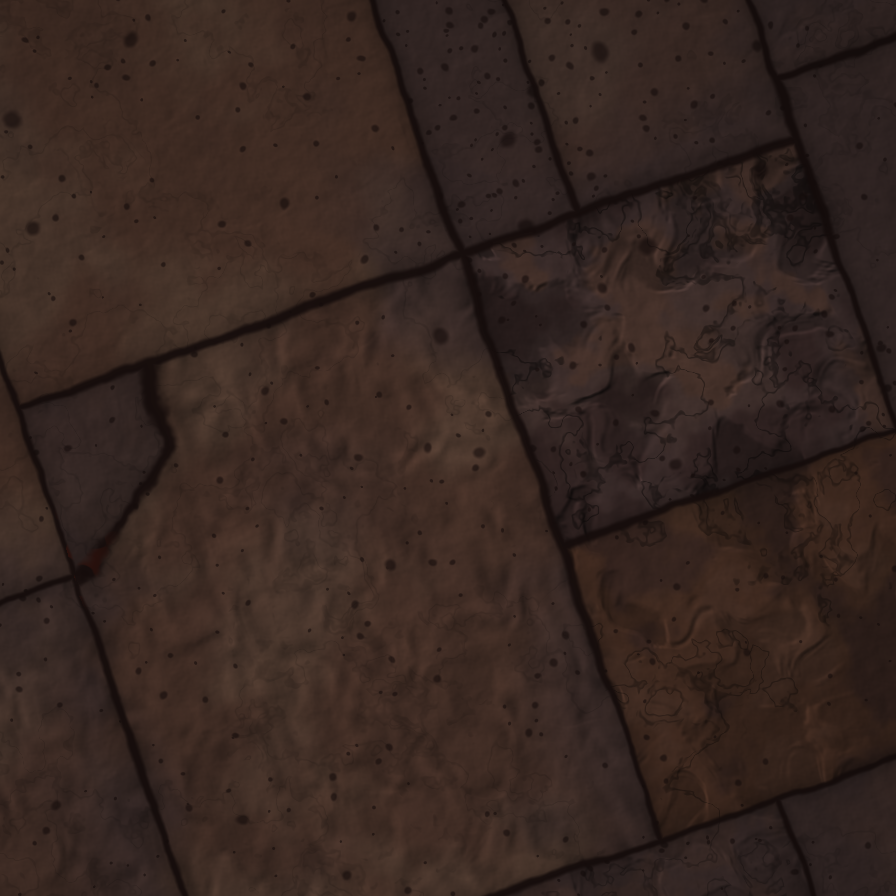
A Shadertoy shader for this texture:

```glsl
// Dim, worn stone paving: tilted slabs with dark joints, flaked and eroded faces.

const vec3 SAND  = vec3(0.285, 0.211, 0.170);
const vec3 UMBER = vec3(0.250, 0.172, 0.138);
const vec3 PLUM  = vec3(0.196, 0.148, 0.142);
const vec3 RUST  = vec3(0.212, 0.136, 0.100);
const vec3 DEEP  = vec3(0.150, 0.104, 0.100);
const vec3 JOINT = vec3(0.080, 0.046, 0.042);
const vec3 EMBER = vec3(0.210, 0.070, 0.045);

const float TILT = 0.332;
const vec2 CROSSING = vec2(0.514, 0.716);
const int SLAB_COUNT = 12;
const int BROKEN_SLAB = 7;

// Slab rectangles in the tilted frame: left, bottom, right, top
const vec4 SLABS[SLAB_COUNT] = vec4[SLAB_COUNT](
    vec4(-0.524, 0.0, 0.0, 2.0),     vec4(0.0, 0.0, 0.139, 2.0),
    vec4(0.139, 0.0, 0.397, 2.0),    vec4(0.397, 0.07, 2.0, 2.0),
    vec4(0.397, -0.344, 2.0, 0.07),  vec4(0.0, -0.344, 0.397, 0.0),
    vec4(0.0, -0.69, 2.0, -0.344),   vec4(-0.524, -0.69, 0.0, 0.0),
    vec4(-0.524, -2.0, 0.138, -0.69), vec4(0.138, -2.0, 2.0, -0.69),
    vec4(-2.0, -0.2, -0.524, 2.0),   vec4(-2.0, -2.0, -0.524, -0.2));

// Slab finishes: hue (-1 rust, 0 sand, 1 plum), flaking, erosion, pitting
const vec4 FINISHES[SLAB_COUNT] = vec4[SLAB_COUNT](
    vec4(0.0, 0.15, 0.12, 0.22),  vec4(0.9, 0.15, 0.1, 0.9),
    vec4(0.45, 0.25, 0.1, 0.4),   vec4(1.0, 0.1, 0.2, 0.2),
    vec4(1.0, 0.15, 0.1, 0.4),    vec4(0.8, 0.4, 1.0, 0.3),
    vec4(-0.75, 0.3, 0.75, 0.2),  vec4(0.08, 1.0, 0.12, 0.22),
    vec4(1.0, 0.3, 0.5, 0.2),     vec4(0.7, 0.3, 0.1, 0.3),
    vec4(0.0, 0.2, 0.1, 0.2),     vec4(0.2, 0.9, 0.12, 0.3));
const vec4 CHIP_FINISH = vec4(0.8, 0.3, 0.15, 0.25);

float hash(vec2 p) {
    vec3 q = fract(p.xyx * 0.1031);
    q += dot(q, q.yzx + 33.33);
    return fract((q.x + q.y) * q.z);
}

float noise(vec2 p) {
    vec2 i = floor(p), f = fract(p);
    f = f * f * (3.0 - 2.0 * f);
    return mix(mix(hash(i), hash(i + vec2(1, 0)), f.x),
               mix(hash(i + vec2(0, 1)), hash(i + vec2(1, 1)), f.x), f.y);
}

float fbm(vec2 p) {
    float sum = 0.0, gain = 0.533;
    for (int i = 0; i < 4; i++) {
        sum += gain * noise(p);
        p = mat2(1.6, 1.2, -1.2, 1.6) * p + 17.3;
        gain *= 0.5;
    }
    return sum;
}

float boxDistance(vec2 p, vec4 box) {
    vec2 d = max(box.xy - p, p - box.zw);
    return max(d.x, d.y);
}

// Scattered round pits, one candidate per cell
float pits(vec2 p, float density) {
    vec2 cell = floor(p);
    float mask = 0.0;
    for (int y = -1; y <= 1; y++)
    for (int x = -1; x <= 1; x++) {
        vec2 c = cell + vec2(x, y);
        vec2 center = c + vec2(hash(c + 3.7), hash(c + 9.1));
        float size = hash(c + 21.4);
        float radius = 0.12 + 0.24 * size * size;
        float present = step(hash(c + 55.2), density);
        mask = max(mask, present * (1.0 - smoothstep(radius * 0.4, radius, distance(p, center))));
    }
    return mask;
}

// Surface height: flakes, eroded plateaus and fine grain
float relief(vec2 p, float flaking, float erosion) {
    vec2 warp = vec2(noise(p * 23.0), noise(p * 23.0 + 40.0));
    float flakes = noise(p * vec2(64.0, 42.0) + 1.6 * warp);
    float plateau = smoothstep(0.42, 0.58, fbm(p * 17.0 + warp));
    return flaking * flakes + erosion * plateau + 0.4 * fbm(p * 75.0);
}

vec3 stoneTone(vec2 p, float hue, float erosion, float edge) {
    float stain = (1.0 - smoothstep(0.0, 0.16, edge)) * smoothstep(0.45, 0.68, fbm(p * 5.0 + 8.0));
    float worn = fbm(p * 13.0 + 31.0);
    vec3 tone = mix(SAND, UMBER, smoothstep(0.4, 0.62, fbm(p * 6.0)));
    tone = mix(tone, PLUM, clamp(hue + 0.8 * stain, 0.0, 1.0));
    tone = mix(tone, RUST, clamp(-hue, 0.0, 1.0));
    tone = mix(tone, UMBER, 0.6 * erosion * smoothstep(0.55, 0.65, worn));
    return mix(tone, DEEP, 0.7 * erosion * (1.0 - smoothstep(0.36, 0.52, worn)));
}

void mainImage(out vec4 fragColor, in vec2 fragCoord) {
    vec2 uv = fragCoord / iResolution.xy;
    vec2 axis = vec2(cos(TILT), sin(TILT));
    vec2 offset = uv - CROSSING;
    vec2 p = vec2(dot(offset, axis), dot(offset, vec2(-axis.y, axis.x)));

    // Find the slab and the distance to its uneven border
    vec2 wobble = vec2(fbm(p * 22.0), fbm(p * 22.0 + 60.0)) - 0.5;
    vec2 q = p + 0.010 * wobble;
    int slab = 0;
    float nearest = 9.0;
    for (int i = 0; i < SLAB_COUNT; i++) {
        float d = boxDistance(q, SLABS[i]);
        if (d < nearest) { nearest = d; slab = i; }
    }
    float edge = max(-nearest, 0.0);
    vec4 finish = FINISHES[slab];

    // Broken corner with a wide, rusty crack
    float ember = 0.0;
    if (slab == BROKEN_SLAB) {
        vec2 k = p + 0.035 * wobble - vec2(-0.37, -0.096);
        float chip = max(k.x, dot(k, vec2(0.58, -0.815)));
        if (chip < 0.0) finish = CHIP_FINISH;
        edge = min(edge, 0.5 * abs(chip));
        ember = 1.0 - smoothstep(0.01, 0.07, distance(p, vec2(-0.52, -0.18)));
    }

    // Stone colour, side light and hollows
    vec3 color = stoneTone(p, finish.x, finish.z, edge);
    float height = relief(p, finish.y, finish.z);
    float slope = height - relief(p + vec2(-0.002, 0.003), finish.y, finish.z);
    float level = 0.5 * (finish.y + finish.z) + 0.2;
    color *= 1.0 + 0.5 * slope + 0.24 * (height - level);

    // Curling veins and pits
    float vein = 1.0 - smoothstep(0.0, 0.04, abs(fbm(p * 9.0 + 2.0 * wobble) - 0.5));
    color *= 1.0 - vein * (0.07 + 0.28 * finish.z);
    vec2 rough = p + 0.012 * wobble;
    float pit = max(pits(rough * 58.0, 0.6 * finish.w), pits(rough * 26.0 + 5.0, 0.14 * finish.w));
    color = mix(color, JOINT, 0.6 * pit);

    // Joints with soft, dirty shoulders
    float width = mix(0.0015, 0.0055, noise(p * 5.0 + 12.0));
    float seam = 1.0 - smoothstep(0.4 * width, width + 0.003, edge);
    color *= 1.0 - 0.32 * exp(-edge / 0.011);
    vec3 seamColor = mix(JOINT, EMBER, 0.7 * ember * smoothstep(0.48, 0.62, noise(p * 70.0)));
    color = mix(color, seamColor, 0.9 * seam);

    vec2 fromCenter = uv - vec2(0.45, 0.42);
    color *= 1.03 - 0.28 * dot(fromCenter, fromCenter);
    fragColor = vec4(color, 1.0);
}
```
